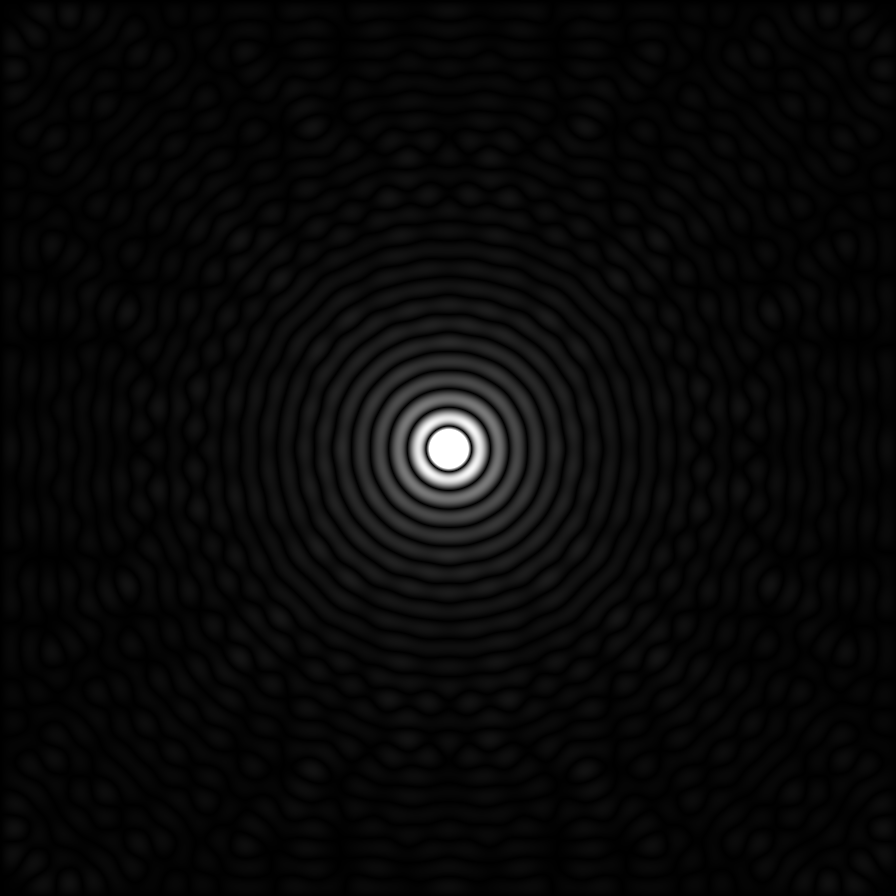
This background is drawn by a Shadertoy shader. Its source:

```glsl
#define PI 3.14159265
#define DISC_RADIUS 24.0
#define HALF_ROWS 24
#define GAIN (1.0 / 255.0)
#define CENTER vec2(0.50098, 0.49902)

// Spectrum magnitude of a stepped disc, summed over symmetric pairs of rows
float discSpectrum(vec2 freq) {
    float fx = max(abs(freq.x), 1e-4);
    float total = 0.0;
    for (int row = 0; row < HALF_ROWS; row++) {
        float y = float(row) + 0.5;
        float halfWidth = floor(sqrt(DISC_RADIUS * DISC_RADIUS - y * y) + 0.5);
        total += cos(2.0 * PI * freq.y * y) * sin(2.0 * PI * fx * halfWidth);
    }
    return abs(2.0 * total / sin(PI * fx));
}

void mainImage(out vec4 fragColor, in vec2 fragCoord) {
    // One full frequency period spans the canvas
    vec2 freq = fragCoord / iResolution.xy - CENTER;

    // Bright core saturates, faint rings stay linear
    float glow = min(discSpectrum(freq) * GAIN, 1.0);
    fragColor = vec4(vec3(glow), 1.0);
}
```
